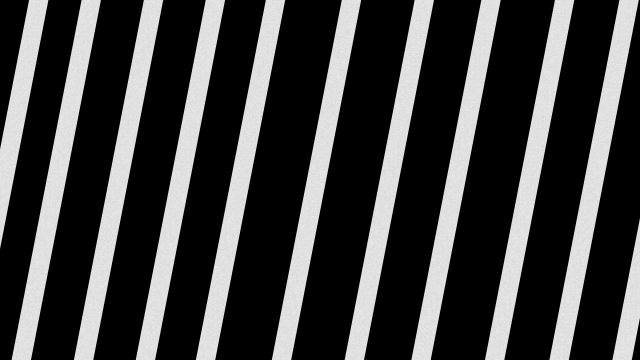
Write a Shadertoy shader that draws this pattern.

```glsl
// Slanted pale stripes on black, equal in width but unevenly spaced.
// A regular pitch is shifted by a short sine series per stripe index,
// and the pale bands carry a faint paper-like grain.

#define STRIPES 11
#define PITCH 0.18148
#define FIRST_X -0.0868
#define SLANT 0.1944
#define STRIPE_WIDTH 0.0538
#define PAPER vec3(0.88)
#define INK vec3(0.0)
#define GRAIN_CELLS 288.0
#define GRAIN_AMOUNT 0.035

const float PI = 3.14159265;

float hash(vec2 p) {
    return fract(sin(dot(p, vec2(127.1, 311.7))) * 43758.5453);
}

// Centre of a stripe on the bottom edge, in canvas heights
float stripeCentre(float index) {
    float a = PI * index / float(STRIPES - 1);
    float slowDrift = -0.0410 * sin(a) - 0.0285 * sin(2.0 * a) + 0.0023 * sin(3.0 * a);
    float jitter = -0.0067 * sin(6.0 * a) - 0.0046 * sin(7.0 * a) + 0.0035 * sin(8.0 * a);
    return FIRST_X + PITCH * index + slowDrift + jitter;
}

// Signed horizontal distance to the nearest stripe edge
float stripeDistance(float x) {
    float nearest = 1e3;
    for (int i = 0; i < STRIPES; i++) {
        nearest = min(nearest, abs(x - stripeCentre(float(i))));
    }
    return nearest - 0.5 * STRIPE_WIDTH;
}

void mainImage(out vec4 fragColor, in vec2 fragCoord) {
    vec2 p = fragCoord / iResolution.y;
    float pixel = 1.0 / iResolution.y;

    // Shear the canvas so that the stripes become vertical
    float d = stripeDistance(p.x - SLANT * p.y);
    float coverage = clamp(0.5 - d / pixel, 0.0, 1.0);

    // Fine grain on the pale bands only
    float grain = hash(floor(p * GRAIN_CELLS)) - 0.5;
    vec3 paper = PAPER + GRAIN_AMOUNT * grain;

    fragColor = vec4(mix(INK, paper, coverage), 1.0);
}
```
